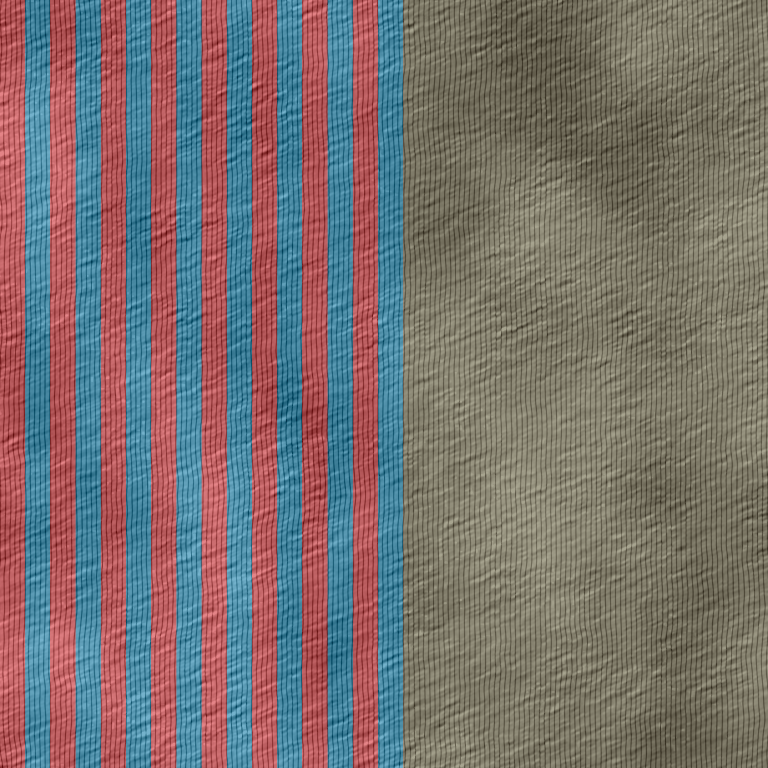
This texture is drawn by a Shadertoy shader. Its source:

```glsl
#define FABRIC_EDGE 0.525
#define STRIPE_COUNT 16.0
#define RIB_COUNT 152.0
#define RIB_WOBBLE 0.005
#define GROOVE_DEPTH 1.05
#define CREASE_ANGLE 0.42
#define CREASE_RELIEF 1.0
#define MOTTLE 1.5
#define PATCH_DEPTH 0.42
#define BASE_TONE 0.47

float hash(vec2 p) {
    vec3 q = fract(vec3(p.xyx) * 0.1031);
    q += dot(q, q.yzx + 33.33);
    return fract((q.x + q.y) * q.z);
}

float noise(vec2 p) {
    vec2 cell = floor(p), f = fract(p);
    f = f * f * (3.0 - 2.0 * f);
    float low = mix(hash(cell), hash(cell + vec2(1, 0)), f.x);
    float high = mix(hash(cell + vec2(0, 1)), hash(cell + vec2(1, 1)), f.x);
    return mix(low, high, f.y);
}

float fbm(vec2 p) {
    float sum = 0.0, weight = 0.5;
    for (int i = 0; i < 5; i++) {
        sum += weight * noise(p);
        p = mat2(1.6, 1.2, -1.2, 1.6) * p + 17.3;
        weight *= 0.5;
    }
    return sum;
}

// Slanted fine folds, long along the crease direction
float creaseHeight(vec2 p) {
    float c = cos(CREASE_ANGLE), s = sin(CREASE_ANGLE);
    vec2 q = mat2(c, -s, s, c) * p;
    return noise(q * vec2(42.0, 170.0)) + 0.5 * noise(q * vec2(95.0, 330.0) + 41.0);
}

float patchAt(vec2 p, vec2 centre, vec2 radius) {
    vec2 d = (p - centre) / radius;
    return exp(-dot(d, d));
}

// Broad worn (positive) and stained (negative) areas
float wear(vec2 p) {
    float stain = patchAt(p, vec2(0.68, 0.86), vec2(0.14, 0.11))
                + patchAt(p, vec2(0.83, 0.72), vec2(0.09, 0.07))
                + patchAt(p, vec2(0.90, 0.36), vec2(0.12, 0.07))
                + patchAt(p, vec2(0.89, 0.13), vec2(0.08, 0.13))
                + patchAt(p, vec2(0.16, 0.67), vec2(0.07, 0.09))
                + patchAt(p, vec2(0.34, 0.55), vec2(0.08, 0.09))
                + patchAt(p, vec2(0.05, 0.46), vec2(0.07, 0.09));
    float bright = patchAt(p, vec2(0.63, 0.42), vec2(0.13, 0.20))
                 + patchAt(p, vec2(0.97, 0.70), vec2(0.04, 0.06))
                 + patchAt(p, vec2(0.84, 0.92), vec2(0.07, 0.06))
                 + patchAt(p, vec2(0.43, 0.60), vec2(0.05, 0.10))
                 + patchAt(p, vec2(0.12, 0.25), vec2(0.14, 0.12));
    return 0.65 * bright - stain;
}

void mainImage(out vec4 fragColor, in vec2 fragCoord) {
    vec2 uv = fragCoord / iResolution.xy;
    float pixel = 1.0 / iResolution.x;

    // Cloth colours, dark and light
    float stripe = uv.x * STRIPE_COUNT / FABRIC_EDGE;
    float stripeAA = pixel * STRIPE_COUNT / FABRIC_EDGE;
    float edgeDistance = 0.5 - abs(mod(stripe, 2.0) - 1.5);
    float blue = smoothstep(-0.5 * stripeAA, 0.5 * stripeAA, edgeDistance);
    float plain = smoothstep(-0.5 * pixel, 0.5 * pixel, uv.x - FABRIC_EDGE);
    vec3 dark = mix(vec3(0.60, 0.245, 0.25), vec3(0.16, 0.42, 0.52), blue);
    vec3 light = mix(vec3(0.79, 0.42, 0.43), vec3(0.35, 0.60, 0.70), blue);
    dark = mix(dark, vec3(0.39, 0.37, 0.305), plain);
    light = mix(light, vec3(0.56, 0.545, 0.47), plain);

    // Wavering vertical ribs with narrow grooves
    float wobble = noise(uv * vec2(9.0, 14.0)) - 0.5
                 + 0.4 * (noise(uv * vec2(38.0, 48.0)) - 0.5);
    float rib = (uv.x + RIB_WOBBLE * wobble) * RIB_COUNT;
    float across = abs(fract(rib) - 0.5);
    float softness = max(0.12, 0.5 * pixel * RIB_COUNT);
    float groove = smoothstep(0.38 - softness, 0.38 + softness, across);

    // Creases lit from above, broken up rib by rib
    vec2 creasePoint = uv + vec2(0.0, 0.003 * hash(vec2(floor(rib), 7.0)));
    float relief = creaseHeight(creasePoint) - creaseHeight(creasePoint + vec2(-0.0012, 0.0025));
    float roughness = 0.55 + 0.9 * noise(uv * 17.0 + 5.0);
    float fleck = smoothstep(0.73, 0.95, noise(creasePoint * vec2(150.0, 190.0)))
                * smoothstep(0.45, 0.75, noise(uv * 24.0 + 61.0));

    // Combined tone
    float tone = BASE_TONE + MOTTLE * (fbm(uv * 7.0 + 3.0) - 0.485);
    tone += PATCH_DEPTH * wear(uv + 0.05 * (vec2(noise(uv * 11.0), noise(uv * 11.0 + 29.0)) - 0.5));
    tone = clamp(tone, -0.12, 0.95);
    tone += GROOVE_DEPTH * (0.27 - groove);
    tone += CREASE_RELIEF * roughness * relief + 0.45 * fleck * (1.0 - groove);
    tone += 0.2 * (noise(uv * 310.0) - 0.5);

    vec3 color = mix(dark, light, clamp(tone, -1.2, 1.55));
    fragColor = vec4(clamp(color, 0.0, 1.0), 1.0);
}
```
